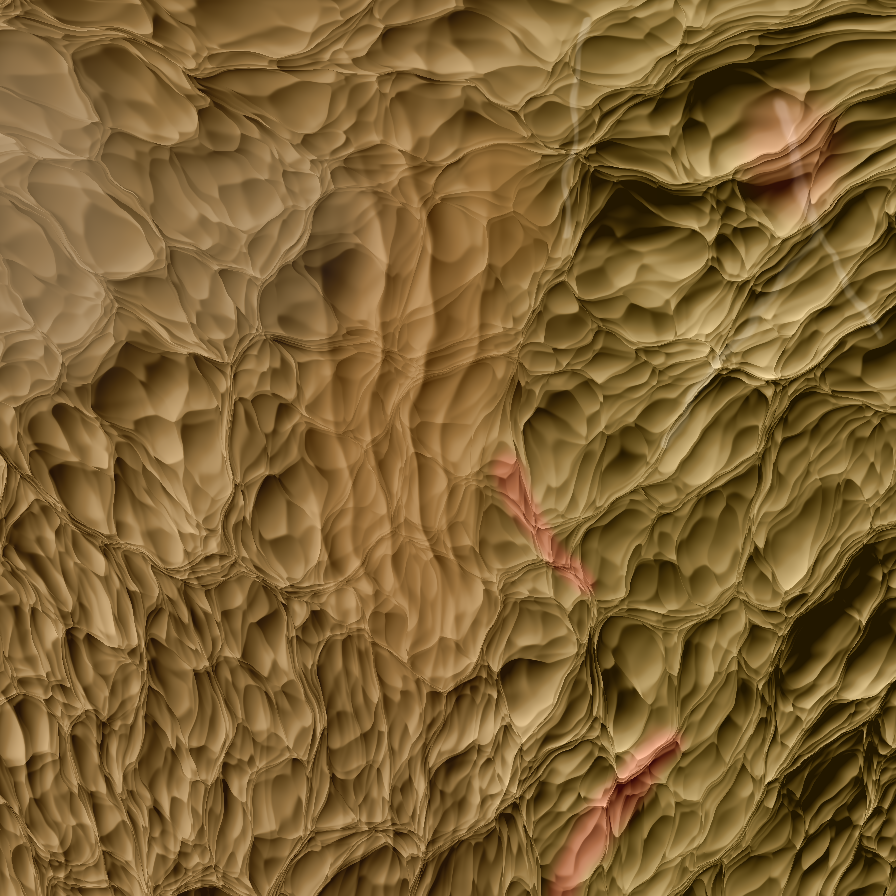
This texture is drawn by a Shadertoy shader. Its source:

```glsl
// Arid mountain terrain seen from above: eroded ridges, plains, faults and dry rivers.
// Layered cellular noise supplies slopes, which are lit from the upper left.
// Soft regional masks then vary the roughness, brightness and tint.

const vec3 EARTH[6] = vec3[6](
    vec3(0.15, 0.08, 0.02), vec3(0.29, 0.19, 0.05), vec3(0.41, 0.30, 0.13),
    vec3(0.50, 0.38, 0.20), vec3(0.60, 0.46, 0.26), vec3(0.68, 0.55, 0.36));
const vec3 PALE_TINT  = vec3(0.00, 0.02, 0.06);
const vec3 SAND_TINT  = vec3(0.02, -0.01, -0.02);
const vec3 RUST_TINT  = vec3(0.08, -0.04, 0.01);
const vec3 OLIVE_TINT = vec3(-0.015, 0.01, -0.02);

const vec2  LIGHT = vec2(-0.6, 0.8);
const int   OCTAVES = 5;
const float BASE_SCALE = 7.0;     // largest ridge cells across the canvas
const float SCALE_STEP = 2.0;
const float EROSION = 0.35;       // how far slopes bend the finer layers
const float CREASE = 14.0;        // sharpness of ridge lines
const float BASE_TONE = 0.495;
const float RELIEF = 0.29;
const float STREAKS = 0.22;

vec2 hash2(vec2 p) {
    vec3 q = fract(p.xyx * vec3(0.1031, 0.1030, 0.0973));
    q += dot(q, q.yzx + 33.33);
    return fract((q.xx + q.yz) * q.zy);
}

// Soft vector to the nearest cell point: the downhill slope between ridges.
vec2 cellSlope(vec2 p) {
    vec2 cell = floor(p);
    vec2 slope = vec2(0.0);
    float total = 0.0;
    for (int y = -1; y <= 1; y++)
    for (int x = -1; x <= 1; x++) {
        vec2 corner = cell + vec2(x, y);
        vec2 v = corner + hash2(corner + 57.0) - p;
        float weight = exp(-CREASE * dot(v, v));
        slope += weight * v;
        total += weight;
    }
    return slope / total;
}

vec2 waves(vec2 p) {
    vec2 w = vec2(0.0);
    float amplitude = 0.5;
    for (int i = 0; i < 4; i++) {
        w += amplitude * sin(p.yx + vec2(1.7, 4.1) * float(i + 1));
        p = mat2(1.5, 1.1, -1.1, 1.5) * p;
        amplitude *= 0.55;
    }
    return w;
}

float patchMask(vec2 p, vec2 center, vec2 radius) {
    return 1.0 - smoothstep(0.45, 1.15, length((p - center) / radius));
}

float lineMask(vec2 p, vec2 a, vec2 b, float width) {
    vec2 d = b - a;
    float along = clamp(dot(p - a, d) / dot(d, d), 0.0, 1.0);
    return 1.0 - smoothstep(0.3 * width, width, length(p - a - d * along));
}

vec3 earthColor(float tone) {
    vec3 color = EARTH[0];
    for (int i = 1; i < 6; i++) {
        float low = EARTH[i - 1].r;
        color = mix(color, EARTH[i], clamp((tone - low) / (EARTH[i].r - low), 0.0, 1.0));
    }
    return color + 0.6 * max(tone - EARTH[5].r, 0.0);
}

void mainImage(out vec4 fragColor, in vec2 fragCoord) {
    vec2 p = fragCoord / iResolution.xy;
    vec2 warped = p + 0.022 * waves(p * 13.0) + 0.006 * waves(p * 47.0);

    // Fold axes lean one way on the left and the other way on the right.
    vec2 fold = warped;
    fold.x += (0.6 - 1.2 * warped.x) * (warped.y - 0.5);

    // Regions
    float pale = max(patchMask(warped, vec2(0.02, 0.76), vec2(0.16, 0.24)),
                     0.6 * patchMask(warped, vec2(0.27, 0.74), vec2(0.19, 0.15)));
    float sand = max(patchMask(warped, vec2(0.46, 0.53), vec2(0.13, 0.36)),
                     patchMask(warped, vec2(0.56, 0.76), vec2(0.06, 0.11)));
    float dark = patchMask(warped, vec2(0.97, 0.20), vec2(0.14, 0.26));
    float east = smoothstep(0.45, 0.75, warped.x);
    float peaks = max(dark, max(patchMask(warped, vec2(0.88, 0.78), vec2(0.28, 0.34)),
                                patchMask(warped, vec2(0.61, 0.17), vec2(0.14, 0.14))));
    float rust = max(lineMask(warped, vec2(0.58, 0.46), vec2(0.65, 0.35), 0.026),
                     lineMask(warped, vec2(0.73, 0.19), vec2(0.64, 0.01), 0.030));
    rust = max(rust, 0.6 * patchMask(warped, vec2(0.89, 0.83), vec2(0.07, 0.08)));

    // Dry rivers
    vec2 bed = p + 0.007 * waves(p * 55.0);
    float river = max(lineMask(bed, vec2(0.74, 0.51), vec2(0.91, 0.74), 0.007),
                      lineMask(bed, vec2(0.91, 0.74), vec2(0.87, 0.89), 0.010));
    river = max(river, lineMask(bed, vec2(0.91, 0.74), vec2(0.98, 0.63), 0.006));
    river = max(river, lineMask(bed, vec2(0.63, 0.74), vec2(0.65, 0.98), 0.005));

    // Relief: broad ridges in the mountains, fine grain everywhere.
    vec2 q = fold * vec2(1.0, 0.75) * BASE_SCALE;
    float relief = 0.0;
    for (int i = 0; i < OCTAVES; i++) {
        float fineness = float(i) / float(OCTAVES - 1);
        vec2 slope = cellSlope(q);
        float broad = mix(0.35, 1.0, peaks);
        relief += dot(slope, LIGHT) * mix(broad, 0.8, smoothstep(0.0, 0.6, fineness));
        q = (q + EROSION * slope) * SCALE_STEP + 17.3;
    }
    float roughness = (1.0 + 0.4 * peaks + 0.25 * dark) * (1.0 - 0.55 * max(pale, sand));

    // Long streaks along the central valley and the south-west faults.
    float faults = max(patchMask(warped, vec2(0.45, 0.45), vec2(0.13, 0.65)),
                       patchMask(warped, vec2(0.08, 0.20), vec2(0.25, 0.35)));
    float streak = cellSlope(fold * vec2(34.0, 5.0)).x * faults;

    float tone = BASE_TONE + RELIEF * roughness * relief - STREAKS * streak;
    tone += 0.035 * waves(p * 9.0 + 3.0).x + 0.10 * pale + 0.06 * sand - 0.15 * dark;
    tone += 0.06 * rust + 0.12 * river;

    vec3 color = earthColor(tone);
    color += PALE_TINT * max(pale, river) + SAND_TINT * sand + RUST_TINT * rust;
    color += OLIVE_TINT * east * (1.0 - rust);
    fragColor = vec4(clamp(color, 0.0, 1.0), 1.0);
}
```
